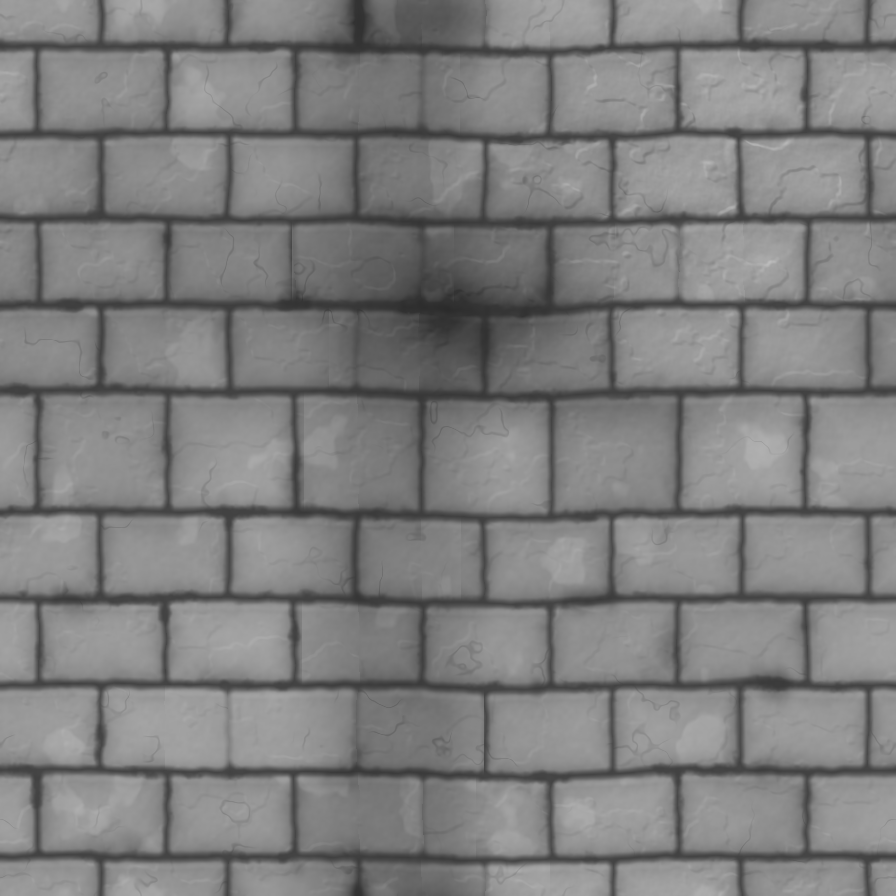
This texture is drawn by a WebGL 2 fragment shader. Its source:

```glsl
#version 300 es
precision highp float;
// Weathered grey block wall: ten half-bonded courses of seven blocks, one course taller.
// Rounded-box distances cut the soft mortar joints; periodic noise adds ragged edges,
// embossed flaking, cracks and soot, so the whole canvas tiles in both directions.
uniform vec2 u_resolution;
out vec4 fragColor;

const float COLUMNS = 7.0;
const float COURSES = 10.0;
const float TALL_COURSE = 4.0;         // index of the taller course, from the top
const float TALL_HEIGHT = 0.1354;
const float FIRST_JOINT = 0.052;       // first horizontal joint below the top edge
const vec2  BOND_OFFSET = vec2(0.043, 0.112);  // first vertical joint, even and odd courses
const vec2  HALF_JOINT = vec2(0.0020, 0.0032);
const float JOINT_SOFTNESS = 0.0045;
const float CORNER = 0.007;
const float SAG = 0.006;               // dip of the courses right of the middle
const float STONE = 0.605;
const float MORTAR = 0.265;
const float BLOCK_VARIATION = 0.045;
const float BAND_DARKENING = 0.13;
const float SOOT_DARKENING = 0.21;
const float EMBOSS = 0.10;

float hash(vec2 cell, float seed) {
    uvec3 v = uvec3(cell, seed) * 1664525u + 1013904223u;
    for (int i = 0; i < 2; i++) {
        v.x += v.y * v.z;
        v.y += v.z * v.x;
        v.z += v.x * v.y;
        v ^= v >> 16u;
    }
    return float(v.x >> 8u) / float(1 << 24);
}

// Value noise that repeats once per canvas, with "cells" lattice cells across and down.
float noise(vec2 uv, vec2 cells, float seed) {
    vec2 p = uv * cells, i = floor(p), f = p - i;
    f = f * f * (3.0 - 2.0 * f);
    vec2 a = mod(i, cells), b = mod(i + 1.0, cells);
    return mix(mix(hash(a, seed), hash(vec2(b.x, a.y), seed), f.x),
               mix(hash(vec2(a.x, b.y), seed), hash(b, seed), f.x), f.y);
}

float fbm(vec2 uv, vec2 cells, float seed) {
    float sum = 0.0, weight = 0.5;
    for (int i = 0; i < 4; i++) {
        sum += weight * noise(uv, cells, seed);
        cells *= 2.0;
        weight *= 0.5;
    }
    return sum / 0.9375;
}

// Soft elliptical spot, wrapped around the canvas edges.
float spot(vec2 uv, vec2 center, vec2 radius) {
    vec2 d = (fract(uv - center + 0.5) - 0.5) / radius;
    return exp(-dot(d, d));
}

// Surface height: fine grain plus thin flaked layers.
float relief(vec2 uv, float seed) {
    float flakes = smoothstep(0.50, 0.57, fbm(uv, vec2(19.0, 23.0), seed));
    return 0.9 * fbm(uv, vec2(48.0), seed + 200.0) + 0.6 * flakes;
}

float roundedBox(vec2 p, vec2 halfSize) {
    vec2 d = abs(p) - halfSize + CORNER;
    return length(max(d, 0.0)) + min(max(d.x, d.y), 0.0) - CORNER;
}

void main() {
    vec2 uv = gl_FragCoord.xy / u_resolution;
    uv.y = 1.0 - uv.y;

    // Uneven courses and ragged joints
    vec2 wall = uv;
    wall.y -= SAG * spot(vec2(uv.x, 0.0), vec2(0.57, 0.0), vec2(0.11, 1.0));
    wall += 0.004 * (vec2(noise(uv, vec2(11.0), 1.0), noise(uv, vec2(13.0), 2.0)) - 0.5);
    wall += 0.0025 * (vec2(noise(uv, vec2(70.0), 3.0), noise(uv, vec2(70.0), 4.0)) - 0.5);

    // Course and block
    float height = (1.0 - TALL_HEIGHT) / (COURSES - 1.0);
    float down = fract(wall.y - FIRST_JOINT);
    float tallTop = TALL_COURSE * height;
    float below = down - tallTop - TALL_HEIGHT;
    float course = floor(down / height), top = course * height;
    if (below >= 0.0) {
        float k = floor(below / height);
        course = TALL_COURSE + 1.0 + k;
        top = tallTop + TALL_HEIGHT + k * height;
    } else if (down >= tallTop) {
        course = TALL_COURSE;
        top = tallTop;
        height = TALL_HEIGHT;
    }
    float x = (wall.x - (mod(course, 2.0) < 0.5 ? BOND_OFFSET.x : BOND_OFFSET.y)) * COLUMNS;
    vec2 block = vec2(mod(floor(x), COLUMNS), course);
    float seed = 20.0 + block.x + COLUMNS * course;
    vec2 halfSize = 0.5 * vec2(1.0 / COLUMNS, height);
    vec2 local = vec2(fract(x) / COLUMNS, down - top) - halfSize;
    vec2 inner = halfSize - HALF_JOINT - 0.001 * hash(block, 5.0);
    float edge = roundedBox(local, inner);
    edge += 0.004 * smoothstep(0.55, 0.95, fbm(uv, vec2(38.0), 6.0));

    // Mortar, with some vertical joints nearly closed
    float band = smoothstep(0.30, 0.41, uv.x) * (1.0 - smoothstep(0.49, 0.56, uv.x));
    float mortar = smoothstep(-JOINT_SOFTNESS, JOINT_SOFTNESS, edge);
    float level = smoothstep(-0.012, JOINT_SOFTNESS, abs(local.y) - inner.y);
    float closed = step(hash(vec2(mod(floor(x + 0.5), COLUMNS), course), 7.0), 0.05 + 0.35 * band);
    float open = 1.0 - 0.72 * closed * (1.0 - level);
    mortar *= open;

    // Stone tone, lighter toward the middle and along the upper edge
    float cloud = fbm(uv, vec2(7.0), 8.0);
    float tone = STONE + BLOCK_VARIATION * (hash(block, 9.0) - 0.5) + 0.10 * (cloud - 0.5);
    tone -= 0.13 * open * exp(min(edge, 0.0) / 0.011);
    tone += 0.04 * smoothstep(0.006, 0.0, abs(local.y + inner.y - 0.006));

    // Flaking, pale scars and hairline cracks
    float rough = 0.5 + 1.1 * spot(uv, vec2(0.78, 0.2), vec2(0.25, 0.2)) * (0.5 + cloud);
    float slope = relief(uv, seed) - relief(uv - vec2(0.0024, 0.003), seed);
    tone += EMBOSS * rough * slope;
    tone += 0.05 * smoothstep(0.67, 0.74, fbm(uv, vec2(14.0, 12.0), seed + 300.0));
    float crack = abs(fbm(uv, vec2(15.0), seed + 400.0) - 0.5);
    tone -= 0.06 * smoothstep(0.018, 0.0, crack) * smoothstep(0.58, 0.8, noise(uv, vec2(23.0), 10.0));

    // Damp band, soot and dark smudges beside the joints
    float soot = spot(uv, vec2(0.52, 0.355), vec2(0.13, 0.08))
               + 0.7 * spot(uv, vec2(0.47, 0.02), vec2(0.09, 0.035))
               + 0.4 * spot(uv, vec2(0.72, 0.46), vec2(0.16, 0.025));
    float shade = BAND_DARKENING * band * (0.35 + cloud) + SOOT_DARKENING * soot * (0.5 + cloud);
    float rightSide = smoothstep(0.55, 0.75, uv.x) * (1.0 - smoothstep(0.9, 1.0, uv.x));
    shade += 0.07 * spot(vec2(0.0, uv.y), vec2(0.0, 0.32), vec2(1.0, 0.14)) * (1.0 - rightSide);
    shade += 0.14 * smoothstep(0.6, 0.85, fbm(uv, vec2(15.0), 11.0)) * exp(min(edge, 0.0) / 0.014);
    tone = max(tone - shade, 0.2);

    float grey = mix(tone, MORTAR - 0.25 * shade, mortar);
    grey += 0.015 * (noise(uv, vec2(160.0), 12.0) - 0.5);
    fragColor = vec4(vec3(grey), 1.0);
}
```
